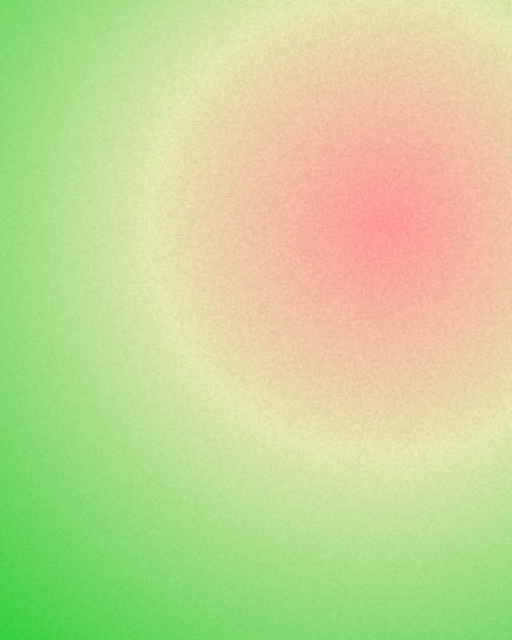
Give the GLSL for this background, as a WebGL 1 fragment shader.

```glsl
precision highp float;
// A soft radial glow: a pink heart fades through a pale yellow ring to green.
// Two linear blends over the distance from an off-centre point give the colour,
// and a fine layer of smooth tinted noise adds a paper-like grain.

uniform vec2 u_resolution;

const vec2 GLOW_CENTRE = vec2(0.75, 0.65);  // fraction of the canvas
const float RING_RADIUS = 0.365;            // in canvas heights
const float OUTER_RADIUS = 0.884;
const vec3 PINK = vec3(1.0, 0.595, 0.6);
const vec3 YELLOW = vec3(0.89, 0.905, 0.68);
const vec3 GREEN = vec3(0.21, 0.815, 0.25);
const float GRAIN_CELLS = 400.0;            // per canvas height
const float GRAIN_INNER = 0.075;
const float GRAIN_OUTER = 0.045;
const float GRAIN_TINT = 0.45;              // 0 grey, 1 fully coloured

vec3 hash3(vec2 p) {
  vec3 q = fract(p.xyx * vec3(0.1031, 0.103, 0.0973));
  q += dot(q, q.yxz + 33.33);
  return fract((q.xxy + q.yzz) * q.zyx);
}

// Smooth value noise with three independent channels, centred on zero
vec3 noise3(vec2 p) {
  vec2 cell = floor(p);
  vec2 f = fract(p);
  f = f * f * (3.0 - 2.0 * f);
  vec3 low = mix(hash3(cell), hash3(cell + vec2(1.0, 0.0)), f.x);
  vec3 high = mix(hash3(cell + vec2(0.0, 1.0)), hash3(cell + 1.0), f.x);
  return mix(low, high, f.y) - 0.5;
}

vec3 glowColour(float radius) {
  vec3 inner = mix(PINK, YELLOW, clamp(radius / RING_RADIUS, 0.0, 1.0));
  float outward = (radius - RING_RADIUS) / (OUTER_RADIUS - RING_RADIUS);
  return mix(inner, GREEN, clamp(outward, 0.0, 1.0));
}

void main() {
  // Position in canvas heights keeps the glow circular
  vec2 p = gl_FragCoord.xy / u_resolution.y;
  vec2 centre = GLOW_CENTRE * vec2(u_resolution.x / u_resolution.y, 1.0);
  float radius = length(p - centre);
  vec3 colour = glowColour(radius);

  // Grain is stronger inside the ring
  vec3 grain = noise3(p * GRAIN_CELLS);
  grain = mix(vec3(dot(grain, vec3(0.58))), grain, GRAIN_TINT);
  float strength = mix(GRAIN_INNER, GRAIN_OUTER,
                       smoothstep(RING_RADIUS * 0.8, RING_RADIUS * 1.4, radius));
  gl_FragColor = vec4(clamp(colour + grain * strength, 0.0, 1.0), 1.0);
}
```
